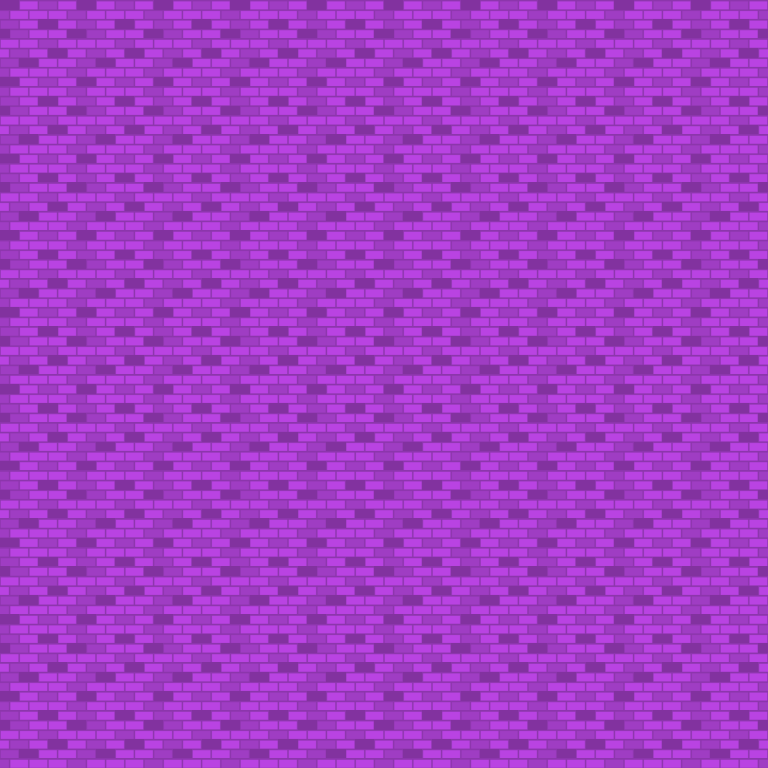
Give the GLSL for this pattern, as a Shadertoy shader.

```glsl
// Purple running-bond brick wall with a repeating diagonal scatter of darker bricks.

// Column of the dark and the medium brick in each of the eight courses; -1 means none.
const int darkColumn[8] = int[8](0, -1, 2, 0, -1, 3, 1, -1);
const int mediumColumn[8] = int[8](2, 0, 0, 1, 2, 1, 0, 0);

vec3 brickColor(ivec2 cell) {
    int course = cell.y & 7;
    int column = cell.x & 3;
    if (column == darkColumn[course]) return vec3(0.51, 0.198, 0.625);
    if (column == mediumColumn[course]) return vec3(0.625, 0.238, 0.765);
    return vec3(0.725, 0.262, 0.888);
}

// Soft coverage of a brick face inside its unit cell.
float brickMask(vec2 local, vec2 pixel) {
    vec2 edge = abs(local - vec2(0.5, 0.56)) - vec2(0.462, 0.415);
    vec2 soft = max(0.8 * pixel, vec2(0.03, 0.06));
    vec2 cover = 1.0 - smoothstep(-soft, soft, edge);
    return cover.x * cover.y;
}

void mainImage(out vec4 fragColor, in vec2 fragCoord) {
    // 40 bricks across and 80 courses counted down from the top.
    vec2 grid = vec2(40.0, 80.0);
    vec2 uv = fragCoord / iResolution.y;
    vec2 wall = vec2(uv.x, 1.0 - uv.y) * grid;

    // Shift every second course by half a brick.
    wall.x += 0.5 * mod(floor(wall.y), 2.0);

    // Mortar never outshines its brick, so dark bricks fill their cells.
    vec3 brick = brickColor(ivec2(floor(wall)));
    vec3 mortar = min(brick, vec3(0.55, 0.212, 0.675));
    float face = brickMask(fract(wall), grid / iResolution.y);
    fragColor = vec4(mix(mortar, brick, face), 1.0);
}
```
